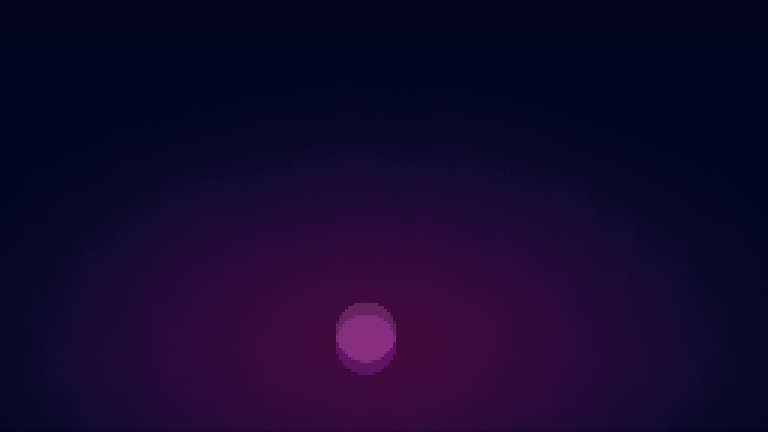
Write a WebGL 1 fragment shader that draws this background.

```glsl
precision highp float;
// A dim plum glow low on a midnight-blue field, with two overlapping discs.
// Everything is sampled on a grid of 144 rows of square cells; streaky noise
// bends the elliptical falloff so the colours blend through ragged grain.

uniform vec2 u_resolution;

const float ROWS = 144.0;

float hash(vec2 p) {
  p = fract(p * vec2(0.1031, 0.1137));
  p += dot(p, p.yx + 33.33);
  return fract((p.x + p.y) * p.x * 17.0);
}

float valueNoise(vec2 p) {
  vec2 i = floor(p);
  vec2 f = fract(p);
  f = f * f * (3.0 - 2.0 * f);
  return mix(mix(hash(i), hash(i + vec2(1.0, 0.0)), f.x),
             mix(hash(i + vec2(0.0, 1.0)), hash(i + vec2(1.0, 1.0)), f.x), f.y);
}

// Vertically stretched octaves, centred on zero
float streaks(vec2 p) {
  float sum = 0.0;
  float weight = 0.5;
  for (int i = 0; i < 3; i++) {
    sum += weight * (valueNoise(p + 40.0) - 0.5);
    p *= 2.1;
    weight *= 0.5;
  }
  return sum;
}

float disc(vec2 p, vec2 centre, float radius) {
  float softness = 0.25 / ROWS;
  return 1.0 - smoothstep(-softness, softness, length(p - centre) - radius);
}

void main() {
  // Height is 1, x is zero at the middle; snap to cell centres
  vec2 p = (gl_FragCoord.xy - vec2(0.5 * u_resolution.x, 0.0)) / u_resolution.y;
  vec2 cell = floor(p * ROWS);
  p = (cell + 0.5) / ROWS;

  // Wide elliptical glow with a ragged falloff
  float grain = hash(cell + 300.0) - 0.5;
  float dist = length((p - vec2(-0.021, 0.201)) / vec2(1.75, 1.0));
  dist += 0.05 * streaks(p * vec2(22.0, 7.0)) + 0.016 * grain;
  float glow = 1.0 - smoothstep(0.0, 0.62, dist);

  // Midnight blue through violet to plum
  vec3 color = vec3(0.005 + 0.255 * glow,
                    0.026 + 0.014 * min(glow * 4.0, 1.0),
                    0.135 + 0.22 * glow - 0.115 * glow * glow);
  color.yz *= 1.0 - 0.15 * smoothstep(0.75, 1.0, p.y);
  color *= 1.0 - 0.15 * (1.0 - step(1.0, cell.y));

  // Two translucent discs, brightest where they overlap
  color += vec3(0.15, 0.10, 0.12) * disc(p, vec2(-0.0417, 0.2315), 0.0695);
  color += vec3(0.12, 0.04, 0.15) * disc(p, vec2(-0.0417, 0.2025), 0.0695);

  gl_FragColor = vec4(color, 1.0);
}
```
